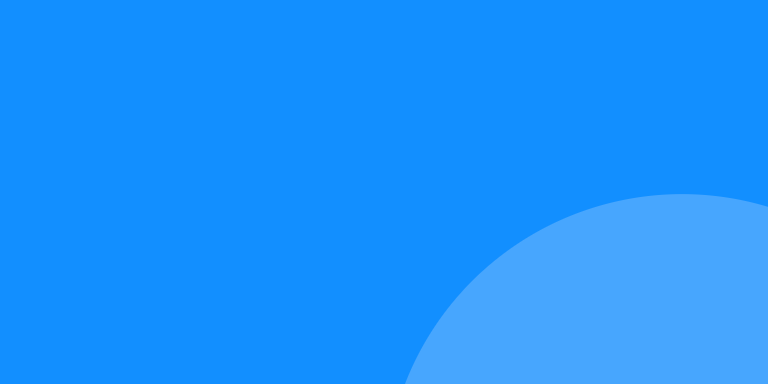
Write a Shadertoy shader that draws this background.

```glsl
// Flat blue background with a large pale disc rising from the lower right.

// Lengths are in canvas heights, origin at the lower left
#define DISC_CENTER vec2(1.776, -0.279)
#define DISC_RADIUS 0.7735
#define BASE_COLOR vec3(0.07, 0.56, 1.0)
#define DISC_COLOR vec3(0.28, 0.65, 0.995)

float circleDistance(vec2 point, vec2 center, float radius) {
    return length(point - center) - radius;
}

// Coverage of a shape, softened over one pixel
float coverage(float distance, float pixel) {
    return clamp(0.5 - distance / pixel, 0.0, 1.0);
}

void mainImage(out vec4 fragColor, in vec2 fragCoord) {
    // Keep the layout relative to a 2:1 canvas at any size
    float pixel = 1.0 / iResolution.y;
    vec2 point = fragCoord * pixel;
    point.x *= 2.0 * iResolution.y / iResolution.x;

    // Disc over the base colour
    float disc = coverage(circleDistance(point, DISC_CENTER, DISC_RADIUS), pixel);
    fragColor = vec4(mix(BASE_COLOR, DISC_COLOR, disc), 1.0);
}
```
